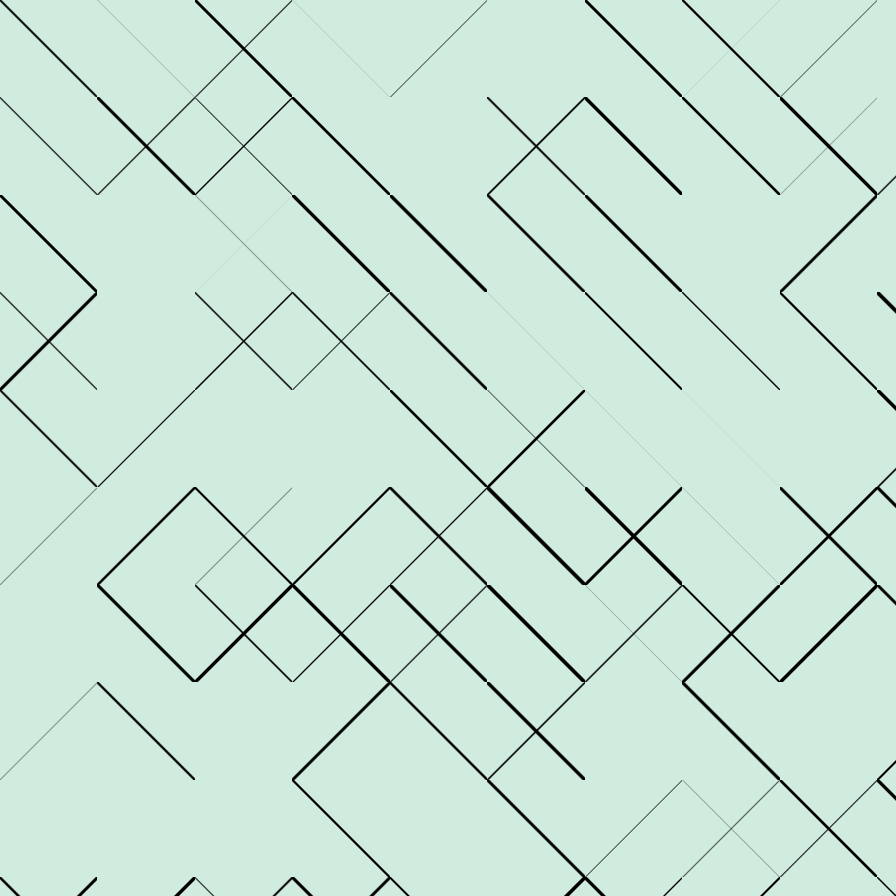
This pattern is drawn by a three.js fragment shader. Its source:

```glsl
varying vec2 vUv;

const vec3 PAPER = vec3(0.816, 0.925, 0.871);
const vec3 INK = vec3(0.0);
const float CELLS = 9.19;           // cells across the canvas
const float FALLING_SHARE = 0.62;   // share of cells with a falling stroke
const float RISING_SHARE = 0.33;    // share of cells with a rising stroke
const float MAX_WIDTH = 0.0043;     // widest stroke, in canvas units
const float EDGE = 0.0021;          // edge softness, in canvas units
const float FALLING_SEED = 3.0;
const float RISING_SEED = 17.0;

float hash(vec2 cell, float seed) {
  vec3 p = fract(vec3(cell.xyx + seed) * vec3(0.1031, 0.1030, 0.0973));
  p += dot(p, p.yzx + 33.33);
  return fract((p.x + p.y) * p.z);
}

// Uniform widths for the chosen share of cells, zero for the rest
float strokeWidth(vec2 cell, float share, float seed) {
  return MAX_WIDTH * max(0.0, 1.0 - hash(cell, seed) / share);
}

// Overlap of the stroke with a soft window, so hairlines fade out
float coverage(float dist, float width) {
  float halfWidth = 0.5 * width;
  float halfEdge = 0.33 * EDGE;
  float overlap = min(dist + halfEdge, halfWidth) - max(dist - halfEdge, -halfWidth);
  return clamp(overlap / (2.0 * halfEdge), 0.0, 1.0);
}

void main() {
  // Cells are counted from the upper left corner
  vec2 grid = vec2(vUv.x, 1.0 - vUv.y) * CELLS;
  vec2 cell = floor(grid);
  vec2 p = fract(grid);

  // Distances to both cell diagonals, in canvas units
  float toCanvas = inversesqrt(2.0) / CELLS;
  float fallingDist = abs(p.x - p.y) * toCanvas;
  float risingDist = abs(p.x + p.y - 1.0) * toCanvas;

  float falling = coverage(fallingDist, strokeWidth(cell, FALLING_SHARE, FALLING_SEED));
  float rising = coverage(risingDist, strokeWidth(cell, RISING_SHARE, RISING_SEED));

  // Crossing strokes darken each other
  float ink = 1.0 - (1.0 - falling) * (1.0 - rising);
  gl_FragColor = vec4(mix(PAPER, INK, ink), 1.0);
}
```
